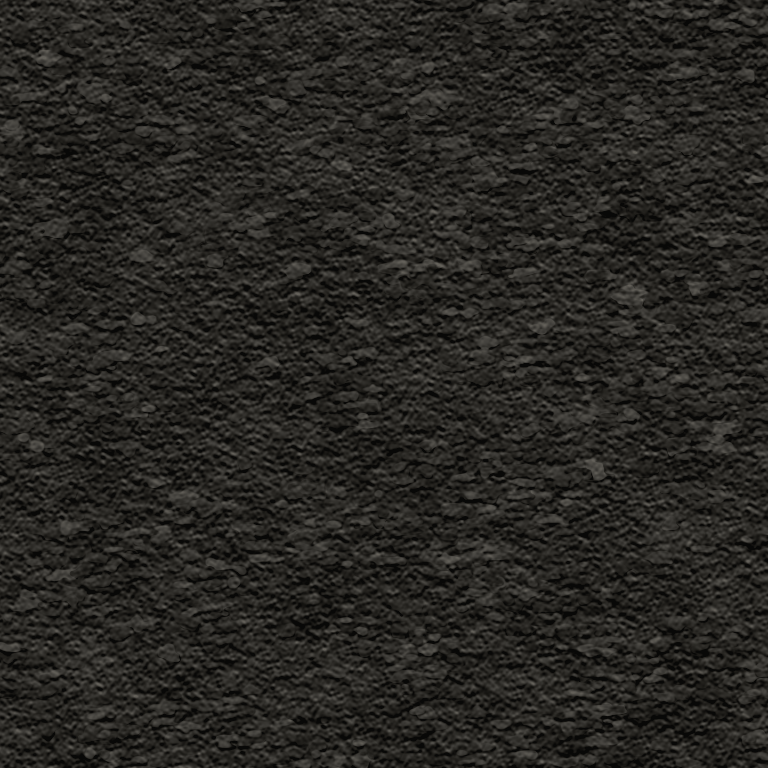
Reproduce this texture procedurally as a WebGL 2 fragment shader.

```glsl
#version 300 es
precision highp float;
precision highp int;

uniform vec2 u_resolution;
out vec4 outColor;

// Tone
const float BASE_TONE = 0.146;
const float PATCH_CONTRAST = 0.085;
const float BLOTCH_CONTRAST = 0.065;
const float FLAKE_TONE = 0.192;
const float FLAKE_TONE_SPREAD = 0.20;
const float SHADOW_DEPTH = 0.115;
const vec3 DARK_TINT = vec3(1.06, 1.00, 0.86);
const vec3 LIGHT_TINT = vec3(1.03, 1.00, 0.93);

// Grain
const vec2 FINE_GRAIN = vec2(185.0, 225.0);
const vec2 COARSE_GRAIN = vec2(85.0, 130.0);
const float FINE_RELIEF = 0.22;
const float COARSE_RELIEF = 0.13;
const mat2 GRAIN_TURN = mat2(0.88, 0.47, -0.47, 0.88);

// Flakes
const int FLAKE_LAYERS = 4;
const vec2 SMALLEST_CELL = vec2(0.022, 0.0125);
const float LAYER_GROWTH = 1.32;
const float FLAKE_DENSITY = 0.60;
const float FLAKE_OPACITY = 0.78;
const float FLAKE_SLOPE = 0.03;
const float SLOPE_SPREAD = 0.28;
const float EDGE_ROUGHNESS = 1.3;
const float EDGE_SOFTNESS = 0.0016;
const vec2 SHADOW_OFFSET = vec2(-0.0010, 0.0040);

// Integer hash giving three values from 0 to 1
vec3 hash3(ivec2 cell, int seed) {
  uvec3 v = uvec3(ivec3(cell, seed)) * 1664525u + 1013904223u;
  v.x += v.y * v.z;
  v.y += v.z * v.x;
  v.z += v.x * v.y;
  v ^= v >> 16u;
  v.x += v.y * v.z;
  v.y += v.z * v.x;
  v.z += v.x * v.y;
  return vec3(v >> 8u) / 16777216.0;
}

float noise(vec2 p, int seed) {
  ivec2 i = ivec2(floor(p));
  vec2 f = fract(p);
  vec2 w = f * f * (3.0 - 2.0 * f);
  float low = mix(hash3(i, seed).x, hash3(i + ivec2(1, 0), seed).x, w.x);
  float high = mix(hash3(i + ivec2(0, 1), seed).x, hash3(i + ivec2(1, 1), seed).x, w.x);
  return mix(low, high, w.y);
}

// Height difference toward the light above
float relief(vec2 q, vec2 toLight, int seed) {
  return noise(q, seed) - noise(q + toLight, seed);
}

// Coverage of a ragged, flattened ellipse
float flakeMask(vec2 offset, vec2 halfSize, float ragged, float softness) {
  float distanceToEdge = (length(offset / halfSize) - 1.0 + ragged) * halfSize.y;
  return 1.0 - smoothstep(-softness, softness, distanceToEdge);
}

// Lay one jittered grid of flakes and their shadows over the tone
float addFlakes(float tone, vec2 p, vec2 cellSize, float grain, float softness, int seed) {
  ivec2 home = ivec2(floor(p / cellSize));
  float ragged = EDGE_ROUGHNESS * (noise(p * vec2(95.0, 150.0), seed + 50) - 0.5);
  for (int row = 1; row >= -1; row--) {
    for (int column = -1; column <= 1; column++) {
      ivec2 cell = home + ivec2(column, row);
      vec3 place = hash3(cell, seed);
      vec3 look = hash3(cell, seed + 100);
      vec2 center = (vec2(cell) + 0.2 + 0.6 * place.xy) * cellSize;
      float cluster = smoothstep(0.35, 0.8, noise(center * vec2(11.0, 17.0), 7));
      if (place.z > FLAKE_DENSITY * (0.12 + 0.88 * cluster)) continue;

      vec2 halfSize = cellSize * mix(vec2(0.25, 0.20), vec2(0.48, 0.40), look.xy);
      vec2 offset = p - center;
      offset.y -= offset.x * (FLAKE_SLOPE + SLOPE_SPREAD * (place.x - 0.5));
      float face = flakeMask(offset, halfSize, ragged, softness);
      float shadow = flakeMask(offset + SHADOW_OFFSET, halfSize, ragged, softness);
      float faceTone = FLAKE_TONE + FLAKE_TONE_SPREAD * (look.z * look.z - 0.33);
      faceTone += 0.5 * grain + 0.03 * clamp(offset.y / halfSize.y, -1.0, 1.0);
      tone -= SHADOW_DEPTH * shadow * (1.0 - face) * (0.4 + 0.6 * look.y);
      tone = mix(tone, faceTone, face * FLAKE_OPACITY);
    }
  }
  return tone;
}

void main() {
  vec2 p = gl_FragCoord.xy / u_resolution.y;
  float softness = max(EDGE_SOFTNESS, 0.7 / u_resolution.y);

  // Gritty ground with broad patches and small blotches
  float patches = 0.5 * noise(p * vec2(7.0, 10.0), 1) + 0.5 * noise(p * vec2(17.0, 27.0), 2);
  float blotches = noise(p * vec2(42.0, 70.0), 5);
  float ground = PATCH_CONTRAST * (patches - 0.5) + BLOTCH_CONTRAST * (blotches - 0.5);
  float grain = FINE_RELIEF * relief(GRAIN_TURN * p * FINE_GRAIN.y, vec2(-0.35, 0.65), 3);
  grain += 0.5 * FINE_RELIEF * relief(p * FINE_GRAIN, vec2(0.2, 0.8), 6);
  float tone = BASE_TONE + ground + grain;
  tone += COARSE_RELIEF * relief(p * COARSE_GRAIN, vec2(0.15, 0.65), 4);

  // Flakes from large to small
  for (int layer = FLAKE_LAYERS - 1; layer >= 0; layer--) {
    vec2 cellSize = SMALLEST_CELL * pow(LAYER_GROWTH, float(layer));
    tone = addFlakes(tone, p, cellSize, grain + 0.6 * ground, softness, 10 + layer);
  }

  // Warm darks, more neutral lights
  tone = clamp(tone, 0.03, 0.38);
  vec3 tint = mix(DARK_TINT, LIGHT_TINT, smoothstep(0.05, 0.25, tone));
  outColor = vec4(tone * tint, 1.0);
}
```
